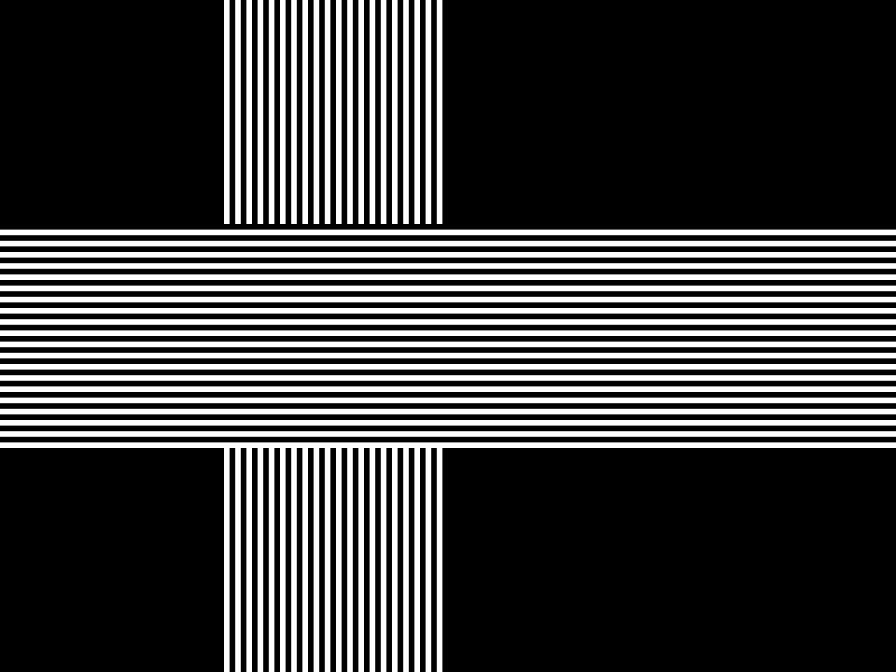
Reproduce this pattern procedurally as a WebGL 1 fragment shader.

```glsl
precision highp float;

uniform vec2 u_resolution;

// Total white length from the band's start up to t, in stripe periods
float whiteLength(float t) {
  t = clamp(t, 0.0, 20.0);
  return 0.5 * floor(t) + min(fract(t), 0.5);
}

// Share of a pixel of width w covered by the band's 20 white stripes
float stripes(float t, float w) {
  return (whiteLength(t + 0.5 * w) - whiteLength(t - 0.5 * w)) / w;
}

// Share of a pixel of width w lying inside the whole band
float band(float t, float w) {
  return (clamp(t + 0.5 * w, 0.0, 20.0) - clamp(t - 0.5 * w, 0.0, 20.0)) / w;
}

void main() {
  // Sixty stripe periods fit the canvas height; both bands start a third in
  float pixel = 60.0 / u_resolution.y;
  vec2 p = gl_FragCoord.xy * pixel - 20.0;

  // The horizontal band passes over the vertical one
  float vertical = stripes(p.x, pixel) * (1.0 - band(p.y, pixel));
  float horizontal = stripes(p.y, pixel);

  gl_FragColor = vec4(vec3(vertical + horizontal), 1.0);
}
```
